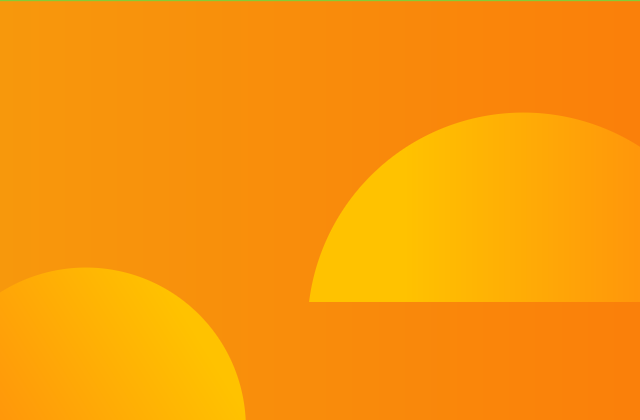
This background is drawn by a WebGL 1 fragment shader. Its source:

```glsl
precision highp float;
// Flat orange backdrop with two golden discs: a half disc cut by a level base
// at the right and a full disc rising from the lower left corner.
// Discs are distance functions filled with linear gradients; lengths are in canvas heights.

uniform vec2 u_resolution;

const vec3 BACK_LEFT = vec3(0.970, 0.596, 0.048);
const vec3 BACK_RIGHT = vec3(0.982, 0.500, 0.038);
const vec3 GOLD = vec3(1.0, 0.760, 0.0);
const vec3 AMBER = vec3(1.0, 0.588, 0.042);
const vec3 TOP_LINE = vec3(0.52, 0.80, 0.22);

const vec2 DOME_CENTER = vec2(1.246, 0.218);
const float DOME_RADIUS = 0.514;
const float DOME_BASE = 0.281;
const vec2 DOME_FADE = vec2(0.965, 1.530);   // x where gold ends, x where amber is full

const vec2 SUN_CENTER = vec2(0.2044, -0.018);
const float SUN_RADIUS = 0.381;
const vec2 SUN_AXIS = vec2(0.85, 0.527);     // direction toward the gold side
const vec2 SUN_FADE = vec2(-0.180, 0.340);   // amber and gold positions on the axis

const float LINE_HEIGHT = 0.0028;

// Linear position of x between two stops, limited to 0..1
float ramp(vec2 stops, float x) {
  return clamp((x - stops.x) / (stops.y - stops.x), 0.0, 1.0);
}

// Antialiased coverage of a signed distance, one pixel wide
float coverage(float dist) {
  return clamp(0.5 - dist * u_resolution.y, 0.0, 1.0);
}

float disc(vec2 p, vec2 center, float radius) {
  return length(p - center) - radius;
}

void main() {
  vec2 p = gl_FragCoord.xy / u_resolution.y;
  float across = gl_FragCoord.x / u_resolution.x;

  // Backdrop
  vec3 color = mix(BACK_LEFT, BACK_RIGHT, across);

  // Half disc with a level base
  float dome = max(disc(p, DOME_CENTER, DOME_RADIUS), DOME_BASE - p.y);
  vec3 domeColor = mix(GOLD, AMBER, ramp(DOME_FADE, p.x));
  color = mix(color, domeColor, coverage(dome));

  // Corner disc with a diagonal gradient
  float sun = disc(p, SUN_CENTER, SUN_RADIUS);
  float along = dot(p - SUN_CENTER, SUN_AXIS);
  vec3 sunColor = mix(AMBER, GOLD, ramp(SUN_FADE, along));
  color = mix(color, sunColor, coverage(sun));

  // Thin line along the top edge
  color = mix(color, TOP_LINE, coverage(1.0 - LINE_HEIGHT - p.y));

  gl_FragColor = vec4(color, 1.0);
}
```
